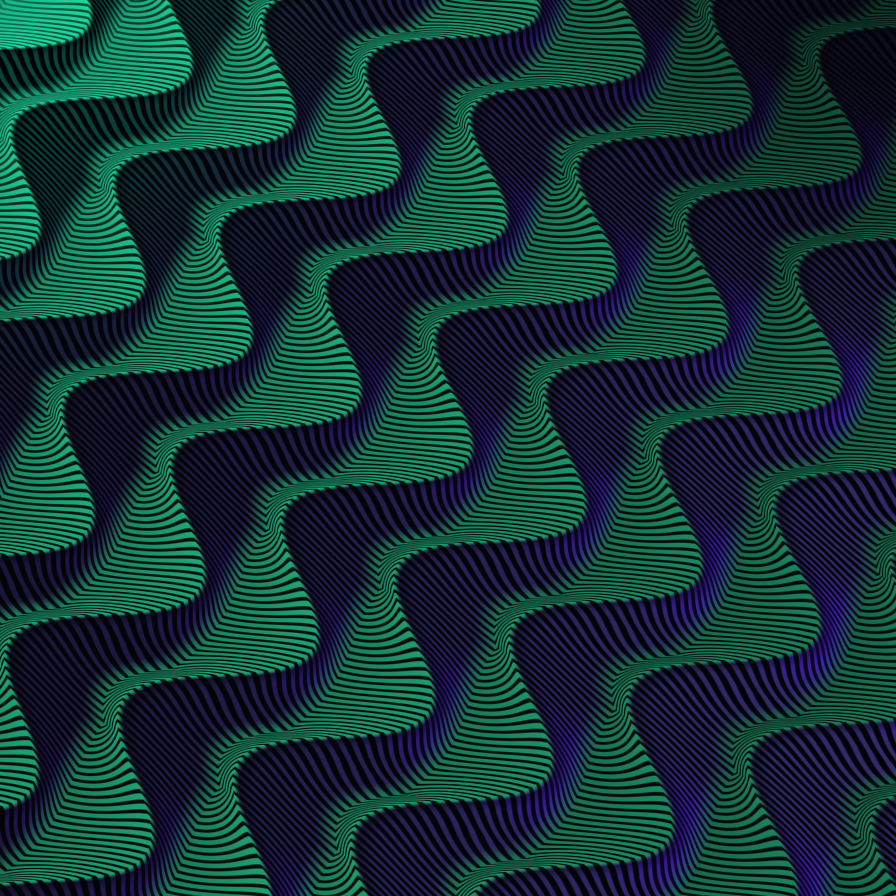
A WebGL 2 fragment shader for this background:

```glsl
#version 300 es
precision highp float;
// Rows of twisted, finely ribbed waves: green lit faces, violet shaded faces.

uniform vec2 u_resolution;
out vec4 fragColor;

const float TAU = 6.2831853;

// Skewed lattice: x counts ridges across, y counts bends along each ridge.
vec2 latticeCoord(vec2 d) {
    mat2 steps = mat2(0.1263, -0.0625, -0.1693, -0.2018);
    return inverse(steps) * d;
}

// Sideways position of the snaking crest.
float crestOffset(float along) {
    return 0.44 - 0.45 * cos(TAU * (along + 0.05));
}

// Share of a repeat taken by the shaded face, from crest to valley.
float valleyPosition(float along) {
    float valley = 1.1 - 0.1 * cos(TAU * (along - 0.08));
    return clamp(valley - crestOffset(along), 0.2, 0.87);
}

// Height is 1 on the crest and 0 in the valley, with rounded turns.
float faceHeight(float t, float valley) {
    float ramp = t < valley ? 1.0 - t / valley : (t - valley) / (1.0 - valley);
    return mix(ramp, smoothstep(0.0, 1.0, ramp), 0.45);
}

// Antialiased ribs; crowded ribs fade to their mean coverage.
float ribs(float phase, float coverage) {
    float spread = fwidth(phase);
    float tent = 1.0 - abs(2.0 * fract(phase) - 1.0);
    float edge = 1.0 - coverage;
    float soft = 0.08 + spread;
    float line = smoothstep(edge - soft, edge + soft, tent);
    return mix(line, coverage, smoothstep(0.4, 0.8, spread));
}

void main() {
    vec2 p = gl_FragCoord.xy / u_resolution;

    // Mild perspective: repeats grow toward the bottom.
    vec2 d = p - vec2(0.482, 0.629);
    d /= 0.97 - 0.16 * d.y;

    vec2 cell = latticeCoord(d);
    float t = fract(cell.x - crestOffset(cell.y));
    float valley = valleyPosition(cell.y);
    float height = faceHeight(t, valley);

    // Green light reaches the rising face and spills over crest and valley.
    float rising = smoothstep(valley - 0.2, valley + 0.04, t);
    float crest = 1.0 - smoothstep(0.0, 0.06, t);
    float lit = max(rising, crest);

    // Ribs follow the lattice slope, lifted by the height of the surface.
    float phase = 125.0 * (d.y + 0.495 * d.x - 0.04 * height);
    float rib = ribs(phase, mix(0.46, 0.6, lit));

    // Key light at top left, violet light at lower right, dark top right.
    float key = exp(-2.6 * distance(p, vec2(0.0, 1.0)));
    float violetLight = smoothstep(0.1, 1.3, p.x + 0.35 * (1.0 - p.y));
    float corner = smoothstep(0.0, 0.5, distance(p, vec2(1.0, 1.0)));
    float dim = mix(0.55, 1.0, corner);

    vec3 ink = vec3(0.012, 0.016, 0.035);
    vec3 green = mix(vec3(0.12, 0.56, 0.39), vec3(0.10, 0.86, 0.62), key);
    green *= dim * (1.0 - 0.18 * smoothstep(0.3, 1.0, p.x));

    // Narrow shaded faces are more saturated than the broad ones.
    float narrow = 1.0 - smoothstep(0.25, 0.8, valley);
    vec3 violet = mix(vec3(0.17, 0.14, 0.36), vec3(0.22, 0.09, 0.62), narrow * (0.4 + 0.6 * violetLight));
    violet *= mix(0.6, 1.15, violetLight) * mix(0.3, 1.0, corner);
    violet = mix(violet, vec3(0.03, 0.27, 0.21), smoothstep(0.25, 0.7, key));
    violet *= 0.65 + 0.35 * smoothstep(0.04, 0.2, t);

    // Soft glow in the grooves.
    float valleyGlow = exp(-18.0 * pow(t - valley, 2.0));
    vec3 groove = ink + vec3(0.07, 0.0, 0.25) * valleyGlow * (1.0 - lit) * violetLight * narrow * corner;
    groove += green * lit * (0.05 + 0.5 * key * key);

    vec3 surface = mix(violet, green, lit);
    surface *= mix(1.0, 0.86 + 0.2 * height, lit);
    fragColor = vec4(mix(groove, surface, rib), 1.0);
}
```
